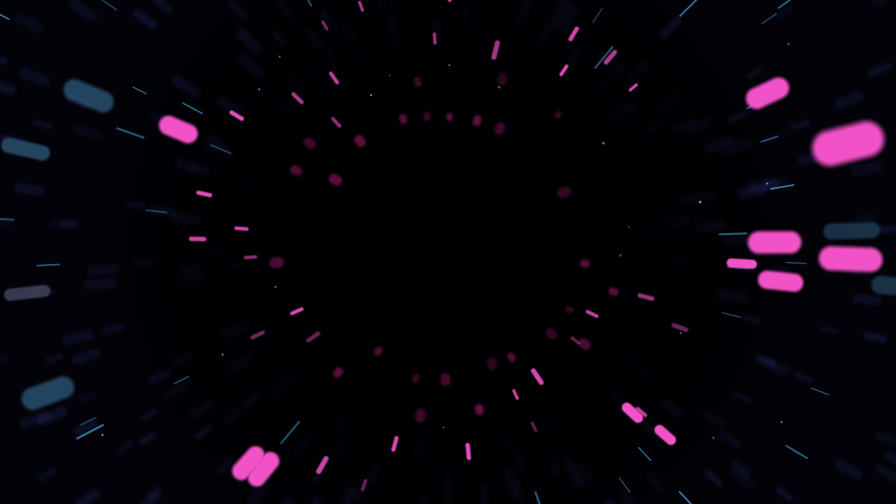
This background is drawn by a WebGL 1 fragment shader. Its source:

```glsl
precision highp float;
// Neon light streaks bursting outward from a dark tunnel centre.
uniform vec2 u_resolution;

const vec2 VANISH = vec2(0.0, 0.015);
const vec3 PINK = vec3(0.95, 0.32, 0.78);
const vec3 CYAN = vec3(0.27, 0.62, 0.82);
const vec3 STEEL = vec3(0.16, 0.31, 0.43);
const vec3 NAVY = vec3(0.065, 0.065, 0.17);

float hash(vec2 p) {
  vec3 q = fract(vec3(p.xyx) * 0.1031);
  q += dot(q, q.yzx + 33.33);
  return fract((q.x + q.y) * q.z);
}

// Soft capsule lying along the x axis
float capsule(vec2 q, float halfLen, float radius, float soft) {
  float blur = max(soft, 0.6 / u_resolution.y);
  float d = length(vec2(max(abs(q.x) - halfLen, 0.0), q.y));
  return 1.0 - smoothstep(radius - blur, radius + blur, d);
}

// Single large capsule aimed away from the vanishing point
float flare(vec2 p, vec2 centre, float halfLen, float radius) {
  vec2 axis = normalize(centre - VANISH);
  vec2 d = p - centre;
  vec2 q = vec2(dot(d, axis), dot(d, vec2(-axis.y, axis.x)));
  return capsule(q, halfLen, radius, radius * 0.28);
}

// One random streak per polar cell; size = half length, radius, softness
float streaks(vec2 p, float sectors, float ringLen, float density,
              vec3 size, vec2 range, float seed) {
  vec2 v = p - VANISH;
  float r = length(v);
  float ring = floor(r / ringLen);
  float turn = fract(atan(v.y, v.x) / 6.28319 + hash(vec2(ring, seed)));
  vec2 id = vec2(floor(turn * sectors), ring) + seed;
  vec2 jitter = 0.34 + 0.32 * vec2(hash(id + 3.7), hash(id + 8.1));
  float centreR = (ring + jitter.y) * ringLen;
  vec2 q = vec2(r - centreR,
                (fract(turn * sectors) - jitter.x) * 6.28319 * r / sectors);
  float scale = mix(0.6, 1.2, hash(id + 15.3));
  float shown = step(hash(id + 21.9), density)
              * step(range.x, centreR) * step(centreR, range.y);
  float glow = mix(0.4, 1.0, hash(id + 31.4));
  return shown * glow * capsule(q, size.x * scale, size.y * scale, size.z);
}

void main() {
  vec2 p = (gl_FragCoord.xy - 0.5 * u_resolution) / u_resolution.y;
  float r = length(p - VANISH);

  // Black core fading to a faint blue rim
  vec3 col = mix(vec3(0.0, 0.0, 0.005), vec3(0.008, 0.01, 0.034),
                 smoothstep(0.3, 0.9, r));

  // Out-of-focus navy haze
  float haze = 0.0;
  for (int i = 0; i < 4; i++) {
    float k = float(i);
    haze += streaks(p, 32.0 + 5.0 * k, 0.115 + 0.012 * k, 0.42,
                    vec3(0.019, 0.009, 0.006), vec2(0.38, 1.2), 11.0 + 17.0 * k);
  }
  col += NAVY * haze * smoothstep(0.3, 0.75, r) * 0.75;

  // Fine cyan streaks and pinprick sparks
  for (int i = 0; i < 2; i++) {
    float k = float(i);
    col += CYAN * 0.9 * streaks(p, 44.0 + 9.0 * k, 0.105 + 0.02 * k, 0.17,
           vec3(0.024, 0.0018, 0.0014), vec2(0.47, 1.2), 93.0 + 29.0 * k);
  }
  col += vec3(0.6, 0.55, 0.75) * streaks(p, 38.0, 0.14, 0.12,
         vec3(0.0, 0.0022, 0.0015), vec2(0.3, 1.1), 171.0);

  // Dim magenta embers around the core
  col += vec3(0.38, 0.06, 0.24) * streaks(p, 34.0, 0.075, 0.36,
         vec3(0.003, 0.009, 0.005), vec2(0.24, 0.37), 207.0);

  // Ring of small bright pink streaks
  col = mix(col, PINK, streaks(p, 36.0, 0.09, 0.27,
            vec3(0.013, 0.0045, 0.0025), vec2(0.31, 0.53), 263.0));

  // Large blurred blue flares at the sides
  float blue = flare(p, vec2(-0.838, 0.204), 0.034, 0.015);
  blue = max(blue, flare(p, vec2(-0.713, 0.310), 0.031, 0.021));
  blue = max(blue, flare(p, vec2(-0.794, -0.280), 0.032, 0.022));
  blue = max(blue, 0.7 * flare(p, vec2(0.801, 0.042), 0.040, 0.016));
  blue = max(blue, 0.7 * flare(p, vec2(0.878, -0.067), 0.020, 0.018));
  col = mix(col, STEEL, blue * 0.85);
  col = mix(col, vec3(0.27, 0.28, 0.38),
            0.8 * flare(p, vec2(-0.835, -0.081), 0.034, 0.012));

  // Large pink flares: right cluster, upper left, lower pairs
  float pink = flare(p, vec2(0.794, 0.215), 0.037, 0.035);
  pink = max(pink, flare(p, vec2(0.634, 0.315), 0.024, 0.021));
  pink = max(pink, flare(p, vec2(0.648, 0.019), 0.031, 0.022));
  pink = max(pink, flare(p, vec2(0.799, -0.014), 0.039, 0.024));
  pink = max(pink, flare(p, vec2(0.660, -0.058), 0.027, 0.018));
  pink = max(pink, flare(p, vec2(0.583, -0.023), 0.021, 0.009));
  pink = max(pink, flare(p, vec2(-0.535, 0.243), 0.021, 0.019));
  for (int i = 0; i < 2; i++) {
    float k = float(i);
    pink = max(pink, flare(p, vec2(-0.396 + 0.03 * k, -0.419 - 0.012 * k), 0.021, 0.018));
    pink = max(pink, flare(p, vec2(0.366 + 0.065 * k, -0.319 - 0.044 * k), 0.015, 0.010));
  }
  col = mix(col, PINK, pink);

  gl_FragColor = vec4(col, 1.0);
}
```
